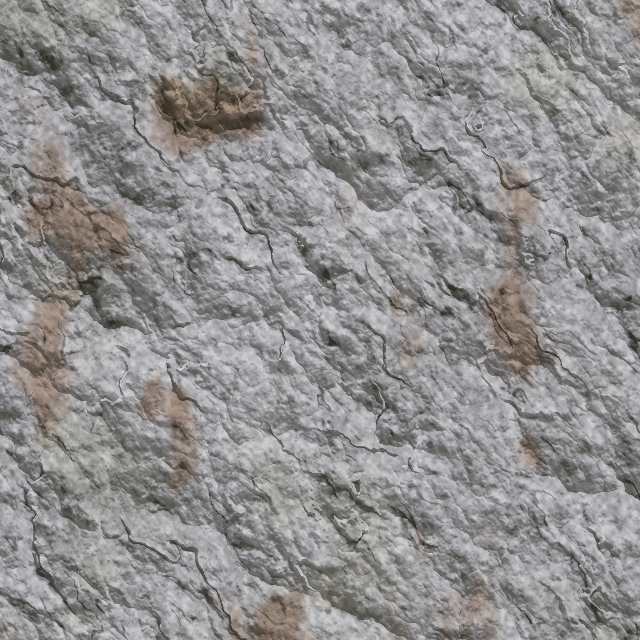
Give the GLSL for this texture, as a Shadertoy shader.

```glsl
float hash(vec2 p) {
    return fract(sin(dot(p, vec2(127.1, 311.7))) * 43758.5453);
}

float noise(vec2 p) {
    vec2 i = floor(p), f = fract(p);
    f = f * f * (3.0 - 2.0 * f);
    return mix(mix(hash(i), hash(i + vec2(1, 0)), f.x),
               mix(hash(i + vec2(0, 1)), hash(i + vec2(1, 1)), f.x), f.y);
}

float fbm(vec2 p, int octaves) {
    float sum = 0.0, amp = 0.5;
    for (int i = 0; i < octaves; i++) {
        sum += amp * noise(p);
        p = mat2(1.6, -1.2, 1.2, 1.6) * p + 7.3;
        amp *= 0.5;
    }
    return sum;
}

// Tilted lumps that meet in sharp creases
float facets(vec2 p) {
    vec2 cell = floor(p);
    float top = -9.0;
    for (int y = -1; y <= 1; y++)
    for (int x = -1; x <= 1; x++) {
        vec2 g = cell + vec2(x, y);
        vec2 d = p - g - vec2(hash(g), hash(g + 31.7));
        vec2 tilt = vec2(hash(g + 57.1), hash(g + 83.9)) - 0.5;
        top = max(top, 0.3 * hash(g + 11.3) + 1.1 * dot(tilt, d) - 0.9 * dot(d, d));
    }
    return top;
}

// Axes along and across the slanting grain of the rock
vec2 slant(vec2 p) {
    return vec2(0.65 * dot(p, vec2(0.6, -0.8)), 1.15 * dot(p, vec2(0.8, 0.6)));
}

float height(vec2 p) {
    vec2 warp = 0.08 * (vec2(fbm(p * 10.0, 3), fbm(p * 10.0 + 40.0, 3)) - 0.44);
    warp += 0.022 * (vec2(fbm(p * 55.0, 3), fbm(p * 55.0 + 40.0, 3)) - 0.44);
    vec2 q = slant(p + warp);
    float h = 0.65 * facets(q * 8.0 + 3.0) / 8.0;
    h += 0.5 * facets(q * 21.0 + 9.0) / 21.0;
    h += 0.4 * facets(q * 48.0 + 17.0) / 48.0;

    // Short jagged ledges that drop away towards the lower left
    float ledge = fract(4.0 * fbm(q * 7.0 + 20.0, 4) - dot(p, vec2(4.2, 4.0)));
    float broken = smoothstep(0.52, 0.75, noise(p * 13.0 + 5.0));
    h += 0.024 * broken * ledge * smoothstep(1.0, 0.9, ledge);

    return h + 0.6 * fbm(p * 42.0, 4) / 42.0;
}

void mainImage(out vec4 fragColor, in vec2 fragCoord) {
    vec2 p = fragCoord / iResolution.y;
    vec2 light = vec2(0.35, 0.94);
    float e = 0.0014;

    // Slope lighting
    float h = height(p);
    vec2 grad = vec2(height(p + vec2(e, 0)), height(p + vec2(0, e))) - h;
    float lit = -dot(grad / e, light);
    float face = smoothstep(-1.2, 0.7, lit);

    // Shadow under overhangs
    float rise = 0.0;
    for (int i = 1; i <= 3; i++) {
        float t = 0.006 * float(i);
        rise = max(rise, height(p + light * t) - h - 1.05 * t);
    }
    float value = mix(0.41, 0.7, face) - 0.12 * smoothstep(0.0, 0.012, rise);

    // Broad tone, then crisp pits and slanting scratches
    value += 0.12 * (fbm(p * 5.0 + 13.0, 3) - 0.44);
    float pits = fbm(p * 125.0, 2) - 0.375;
    float scratches = fbm(slant(p) * vec2(90.0, 170.0) + 4.0 * fbm(p * 30.0, 2), 2) - 0.375;
    value += mix(0.14, 0.34, face) * pits + 0.2 * scratches;
    float flecks = smoothstep(0.33, 0.22, fbm(slant(p) * vec2(95.0, 75.0) + 33.0, 3));
    value -= 0.11 * flecks * smoothstep(0.35, 0.6, noise(p * 17.0));

    // Short straight cracks along the grain
    vec2 q = slant(p + 0.012 * fbm(p * 50.0, 3));
    float seam = abs(fbm(q * vec2(11.0, 21.0) + 60.0, 3) - 0.44);
    float open = smoothstep(0.6, 0.75, noise(p * 21.0 + 70.0));
    value -= 0.2 * open * smoothstep(0.024, 0.008, seam);
    value = clamp(value, 0.19, 0.8);

    // Cool pale stone, warm dark stone
    vec3 stone = vec3(value, value - 0.003, value + mix(-0.025, 0.012, smoothstep(0.25, 0.62, value)));

    // Brown stains running down and faint olive weathering
    float rust = smoothstep(0.57, 0.75, fbm(p * vec2(11.0, 6.0) + 90.0, 6));
    float olive = smoothstep(0.5, 0.75, fbm(p * 7.0 + 120.0, 5));
    stone *= mix(vec3(1), vec3(0.87, 0.77, 0.69), rust);
    stone *= mix(vec3(1), vec3(0.97, 0.97, 0.92), olive);

    fragColor = vec4(stone, 1.0);
}
```
